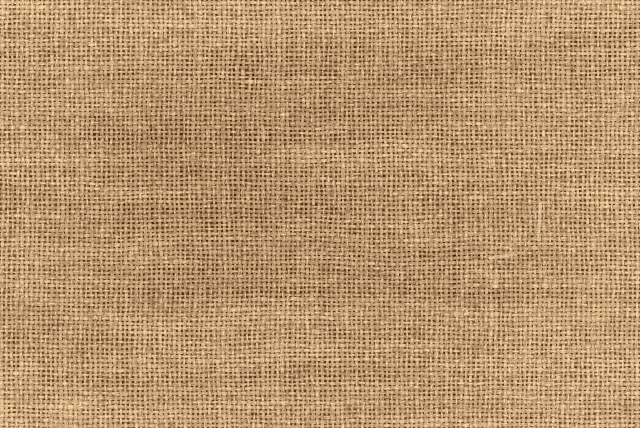
Give the GLSL for this texture, as a Shadertoy shader.

```glsl
// Coarse burlap: a plain weave of 130 by 92 uneven jute threads over dark gaps.
// Each cell of the grid is one crossing; parity picks the upper thread, and
// value noise bends, thickens and tints the threads.

float hash(vec2 p) {
    vec3 q = fract(p.xyx * 0.1031);
    q += dot(q, q.yzx + 33.33);
    return fract((q.x + q.y) * q.z);
}

float noise(vec2 p) {
    vec2 i = floor(p), f = fract(p);
    f = f * f * (3.0 - 2.0 * f);
    return mix(mix(hash(i), hash(i + vec2(1, 0)), f.x),
               mix(hash(i + vec2(0, 1)), hash(i + vec2(1, 1)), f.x), f.y);
}

// Noise centred on zero, from -0.5 to 0.5
float vary(vec2 p) { return noise(p) - 0.5; }

float segmentDistance(vec2 p, vec2 a, vec2 b) {
    vec2 ab = b - a;
    return length(p - a - ab * clamp(dot(p - a, ab) / dot(ab, ab), 0.0, 1.0));
}

// Brightness of a rounded, fibrous thread
float threadTone(float across, float height, vec2 fibre) {
    return 0.79 + 0.15 * height - 0.26 * across * across + 0.4 * vary(fibre);
}

void mainImage(out vec4 fragColor, in vec2 fragCoord) {
    vec2 uv = fragCoord / iResolution.xy;
    vec2 grid = vec2(130.0, 92.0);
    vec2 pixel = grid / iResolution.xy;
    vec2 p = uv * grid;

    // Slow drift of the cloth and small bends of single threads
    p += 0.6 * vec2(vary(p * 0.06 + 11.0), vary(p * 0.05 + 47.0));
    p += 0.34 * vec2(vary(p * vec2(0.8, 0.3) + 71.0), vary(p * vec2(0.25, 0.8) + 23.0));

    // A snag that pushes the upright threads apart
    vec2 snag = (uv - vec2(0.38, 0.825)) * vec2(36.0, 23.0);
    float snagged = exp(-dot(snag, snag));
    p.x -= 0.9 * snag.x * snagged;

    vec2 cell = floor(p), f = fract(p) - 0.5;

    // Half widths vary from thread to thread and swell into slubs
    vec2 along = vec2(noise(vec2(cell.x * 7.3, p.y * 0.35)),
                      noise(vec2(p.x * 0.28, cell.y * 5.7 + 90.0)));
    vec2 halfWidth = vec2(0.26, 0.28) + 0.13 * along + 0.14 * pow(along, vec2(6.0))
        + 0.1 * vec2(hash(vec2(cell.x, 3.0)) - 0.5, hash(vec2(8.0, cell.y)) - 0.5);
    halfWidth.y -= 0.1 * snagged;
    vec2 cover = 1.0 - smoothstep(halfWidth - 0.4 * pixel, halfWidth + 0.4 * pixel, abs(f));

    // Over and under
    float side = mod(cell.x + cell.y, 2.0) * 2.0 - 1.0;
    vec2 height = side * vec2(1, -1) * cos(3.14159 * f.yx);
    vec2 across = clamp(f / halfWidth, -1.0, 1.0);
    float warp = threadTone(across.x, height.x, p * vec2(5.0, 1.6));
    float weft = threadTone(across.y, height.y, p * vec2(1.6, 5.0) + 60.0);
    warp += 0.10 * vary(vec2(cell.x * 3.1, uv.y * 7.0));
    weft += 0.18 * vary(vec2(uv.x * 8.0, cell.y * 0.8 + 30.0));

    float gap = -0.02 + 0.3 * noise(p * 1.3 + 5.0);
    float tone = side > 0.0
        ? mix(mix(gap, weft, cover.y), warp, cover.x)
        : mix(mix(gap, warp, cover.x), weft, cover.y);

    // Broad stains, level streaks, and grain
    tone += 0.10 * vary(uv * vec2(3.0, 5.0) + 7.0)
          + 0.08 * vary(uv * vec2(4.0, 22.0) + 19.0)
          + 0.24 * vary(p * 3.7);
    tone += 0.08 * smoothstep(0.2, 0.6, length(uv - vec2(0.48, 0.42))) - 0.03;

    // Rare dark specks and pale knots, at most one in each patch
    vec2 patchSpace = uv * vec2(24.0, 16.0), patchId = floor(patchSpace);
    vec2 spot = 0.25 + 0.5 * vec2(hash(patchId + 4.0), hash(patchId + 31.0));
    float kind = hash(patchId + 57.0);
    float blob = 1.0 - smoothstep(0.03, 0.16, length(fract(patchSpace) - spot));
    tone += blob * (0.18 * step(0.93, kind) - 0.25 * step(kind, 0.015));

    vec3 color = mix(vec3(0.30, 0.17, 0.06), vec3(0.90, 0.76, 0.585), clamp(tone, -0.1, 1.12));

    // Two loose pale fibres
    vec2 q = uv * vec2(1.5, 1.0) + 0.006 * vary(uv * 60.0);
    float fibre = min(segmentDistance(q, vec2(1.262, 0.44), vec2(1.267, 0.525)),
                      segmentDistance(q, vec2(1.15, 0.398), vec2(1.205, 0.405)));
    float pale = (1.0 - smoothstep(0.002, 0.006, fibre)) * (0.4 + 0.5 * noise(uv * 90.0));
    color = mix(color, vec3(0.93, 0.83, 0.70), pale);

    fragColor = vec4(color, 1.0);
}
```
